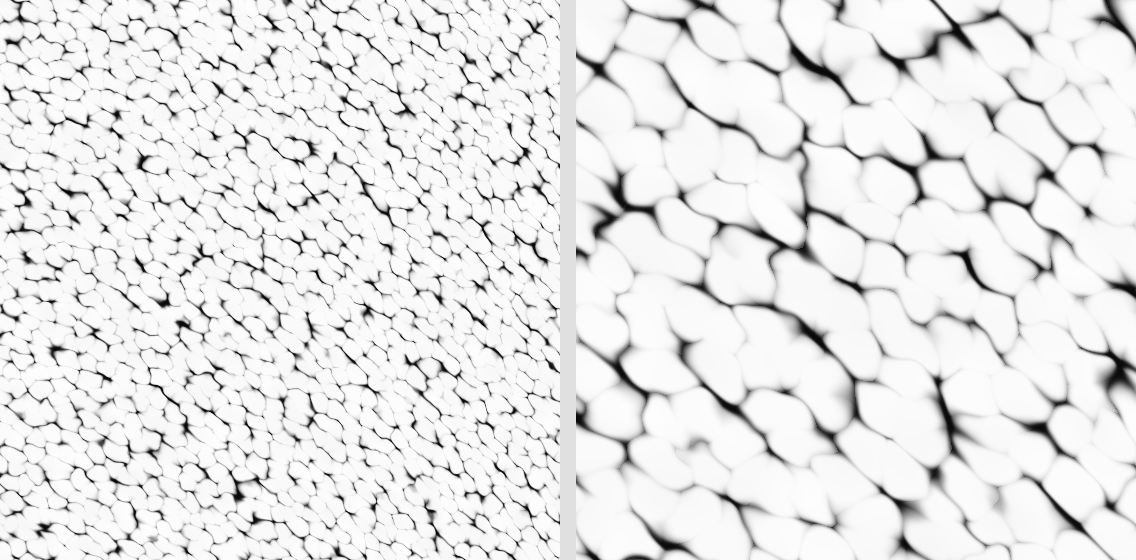
Left: the whole. Right: its middle third, enlarged.
Reproduce this texture procedurally as a WebGL 1 fragment shader.

```glsl
precision highp float;
// Dark, broken creases between small white grains that slant down to the right.
// Jittered cells in a sheared, stretched space give the grains; ink gathers
// where neighbouring cells meet far from their seeds, so junctions turn black.

uniform vec2 u_resolution;

const vec2 GRAIN_COUNT = vec2(33.0, 46.0);  // along and across the slant
const float JITTER = 0.94;
const float CREASE_WIDTH = 0.18;
const vec3 PAPER = vec3(0.993);
const vec3 INK = vec3(0.03);

float hash(vec2 p) {
  return fract(sin(dot(p, vec2(127.1, 311.7))) * 43758.5453);
}

vec2 hash2(vec2 p) {
  return vec2(hash(p), hash(p + 57.3));
}

float valueNoise(vec2 p) {
  vec2 cell = floor(p);
  vec2 f = fract(p);
  f = f * f * (3.0 - 2.0 * f);
  float low = mix(hash(cell), hash(cell + vec2(1.0, 0.0)), f.x);
  float high = mix(hash(cell + vec2(0.0, 1.0)), hash(cell + vec2(1.0, 1.0)), f.x);
  return mix(low, high, f.y);
}

// Canvas to grain space: the slant steepens gently towards the right.
vec2 slant(vec2 uv) {
  float across = uv.y + 0.65 * uv.x + 0.2 * uv.x * uv.x;
  float along = uv.x - 0.8 * uv.y;
  return vec2(along, across) * 0.77;
}

// Bends the creases so they look organic rather than straight.
vec2 wiggle(vec2 p, float amount) {
  vec2 bend = vec2(valueNoise(p * 1.7), valueNoise(p * 1.7 + 31.4));
  return p + amount * (bend - 0.5);
}

// Offset from a point to the seed of a nearby cell.
vec2 seedOffset(vec2 p, vec2 cell) {
  return cell + 0.5 + JITTER * (hash2(cell) - 0.5) - p;
}

// Ink strength: neighbours at nearly equal distance add up, weighted so that
// creases along the slant are stronger than those crossing it.
float creaseInk(vec2 p, float width) {
  vec2 home = floor(p);
  vec2 nearest = vec2(0.0);
  float nearestDist = 8.0;
  for (int j = -1; j <= 1; j++) {
    for (int i = -1; i <= 1; i++) {
      vec2 offset = seedOffset(p, home + vec2(float(i), float(j)));
      float d = length(offset);
      if (d < nearestDist) {
        nearestDist = d;
        nearest = offset;
      }
    }
  }

  float ridge = 0.0;
  for (int j = -1; j <= 1; j++) {
    for (int i = -1; i <= 1; i++) {
      vec2 offset = seedOffset(p, home + vec2(float(i), float(j)));
      vec2 gap = offset - nearest;
      float gapSquared = dot(gap, gap);
      if (gapSquared > 0.0001) {
        float closeness = (length(offset) - nearestDist) / width;
        float alignment = gap.y * gap.y / gapSquared;
        ridge += exp(-closeness * closeness) * mix(0.35, 1.25, alignment);
      }
    }
  }
  float depth = smoothstep(0.25, 1.0, nearestDist);
  return ridge * depth * depth;
}

void main() {
  vec2 uv = gl_FragCoord.xy / u_resolution.y;
  vec2 grain = wiggle(slant(uv) * GRAIN_COUNT, 0.45);

  // Slow changes in how strongly the creases are inked.
  float strength = mix(0.7, 1.3, valueNoise(grain * 0.4 + 9.0));
  float ink = creaseInk(grain, CREASE_WIDTH) * strength;

  // Faint grey bloom on the paper, then a soft limit on the blacks.
  ink += 0.025 * valueNoise(grain * 0.9 + 70.0);
  ink = ink / pow(1.0 + pow(ink, 4.0), 0.25);

  gl_FragColor = vec4(mix(PAPER, INK, ink), 1.0);
}
```
